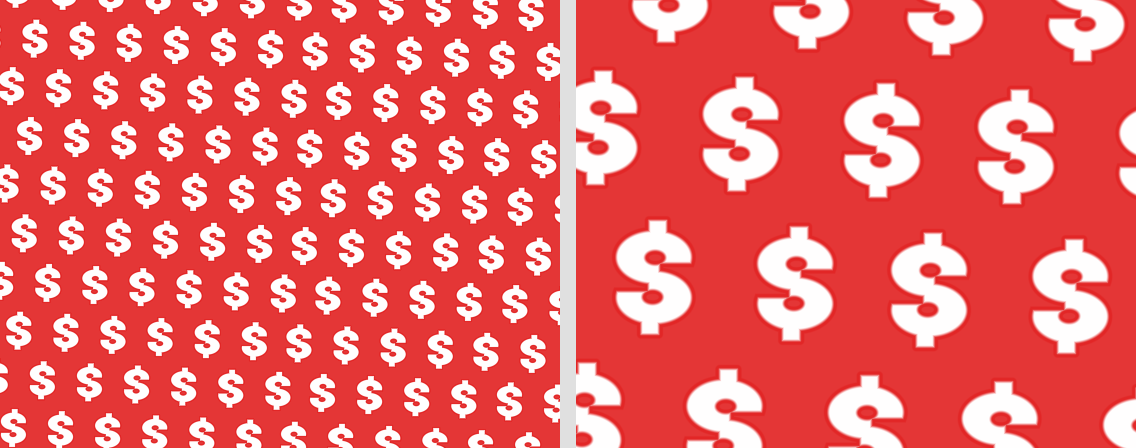
Left: the whole. Right: its middle third, enlarged.
Give the GLSL for this pattern, as a WebGL 2 fragment shader.

```glsl
#version 300 es
precision highp float;

uniform vec2 u_resolution;
out vec4 fragColor;

float ellipse(vec2 p, vec2 r) {
    float k0 = length(p / r) + 1e-4;
    float k1 = length(p / (r * r)) + 1e-5;
    return k0 * (k0 - 1.0) / k1;
}

float box(vec2 p, vec2 halfSize) {
    vec2 d = abs(p) - halfSize;
    return length(max(d, 0.0)) + min(max(d.x, d.y), 0.0);
}

// Upper bowl of the S: heavy ring, opened at the lower right
float bowl(vec2 p) {
    float ring = max(ellipse(p - vec2(0.0, 9.2), vec2(17.2, 12.0)),
                     -ellipse(p - vec2(0.6, 9.0), vec2(4.8, 3.4)));
    float notch = max(2.5 - p.x, p.y - 6.6);
    return max(ring, -notch);
}

// Dollar sign, unchanged by a half turn
float dollar(vec2 p) {
    float s = min(bowl(p), bowl(-p));
    vec2 q = p.y < 0.0 ? -p : p;
    float stub = box(q - vec2(1.8, 20.0), vec2(4.0, 6.0));
    return min(s, stub);
}

// Nearest sign on a tilted lattice whose columns close up at two seams
float signLattice(vec2 p) {
    mat2 lattice = mat2(64.6, -2.9, -7.4, -133.5);
    vec2 cell = round(inverse(lattice) * p);
    vec2 center = lattice * cell;
    center.x -= 3.4 * step(5.5, cell.x) + 2.0 * step(9.5, cell.x);
    return dollar(p - center);
}

void main() {
    // The canvas is 768 units wide
    float unitsPerPixel = 768.0 / u_resolution.x;
    vec2 p = gl_FragCoord.xy * unitsPerPixel;

    // Two interleaved sets of rows
    float d = 1e3;
    for (int i = 0; i < 2; i++) {
        vec2 origin = vec2(48.0, 561.4) + float(i) * vec2(32.3, -68.0);
        d = min(d, signLattice(p - origin));
    }

    vec3 red = vec3(0.895, 0.21, 0.21);
    vec3 darkRed = vec3(0.885, 0.15, 0.15);
    vec3 white = vec3(1.0, 0.995, 0.995);

    // Thin dark rim, then the sign itself
    float soft = max(0.9, 0.7 * unitsPerPixel);
    float rim = 1.0 - smoothstep(1.5, 2.4, d);
    float ink = 1.0 - smoothstep(-soft, soft, d);
    vec3 color = mix(mix(red, darkRed, rim), white, ink);
    fragColor = vec4(color, 1.0);
}
```
